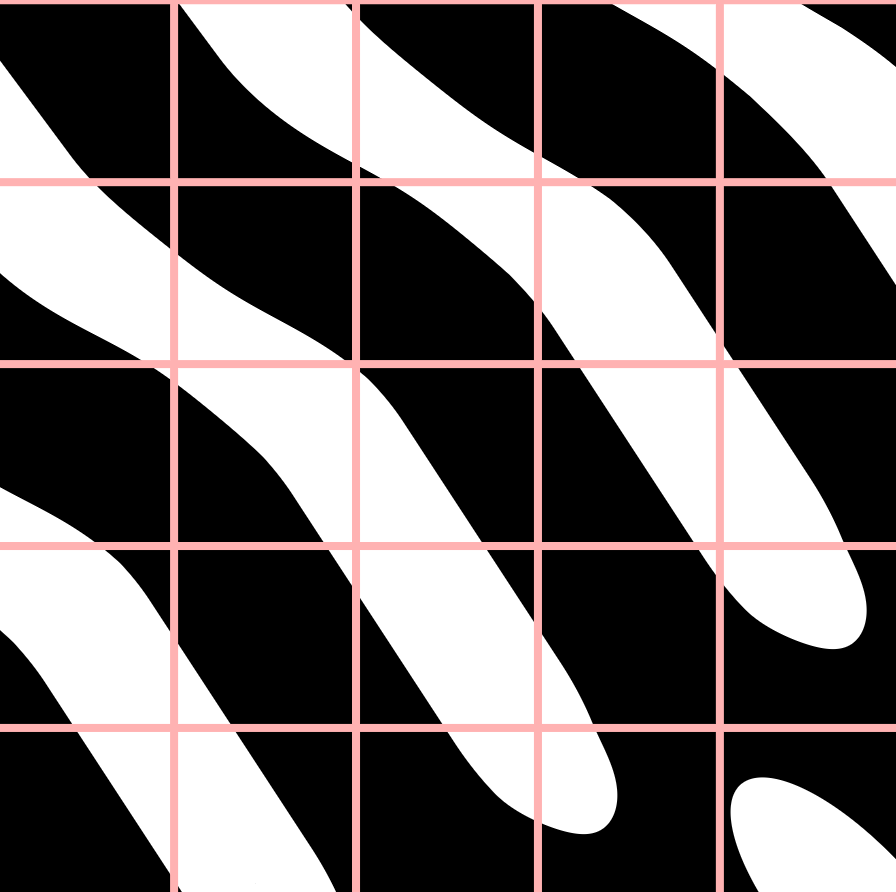
A WebGL 1 fragment shader for this pattern:

```glsl
precision highp float;
uniform vec2 u_resolution;

#define VIEW_HEIGHT 7.66
#define GRID_CELL 1.5623
#define GRID_ORIGIN vec2(1.495, 0.002)
#define GRID_LINE 0.069
#define STRIPE_AXIS vec2(0.596, 0.803)
#define STRIPE_PERIOD 2.666
#define STRIPE_HALF 0.57
#define BEND_DRIFT 0.016
#define INK vec3(0.0)
#define PAPER vec3(1.0)
#define GRID_PINK vec3(1.0, 0.698, 0.698)

float coverage(float dist, float pixel) {
  return clamp(0.5 - dist / pixel, 0.0, 1.0);
}

// Nearest repeat of a coordinate, centred on zero
float centredRepeat(float x, float period) {
  return x - period * floor(x / period + 0.5);
}

// Approximate distance to an ellipse
float ellipseDistance(vec2 p, vec2 radii) {
  float k0 = length(p / radii);
  float k1 = length(p / (radii * radii));
  return k0 * (k0 - 1.0) / max(k1, 0.001);
}

// Wavy stripes that end in rounded tips
float wavyStripes(float along, float across) {
  // The bend slides along the stripes from one repeat to the next
  float drift = across + 1.5;
  float bendAt = along - BEND_DRIFT * drift * drift;
  float centre = -0.88 + 0.96 * smoothstep(1.4, 4.9, bendAt)
               - 0.06 * max(along - 4.5, 0.0)
               + 0.10 * smoothstep(8.0, 8.8, along);
  float waist = (bendAt - 3.2) / 0.7;
  float halfWidth = STRIPE_HALF - 0.08 * exp(-waist * waist);
  float side = centredRepeat(across - centre, STRIPE_PERIOD);
  float tip = max(along - 7.44, 0.0);
  return ellipseDistance(vec2(side, tip), vec2(halfWidth, 1.36));
}

// Next row of stripes, starting in the gaps of the first
float interleavedStripes(float along, float across) {
  float centre = 1.13 + 0.08 * (along - 9.45);
  float side = centredRepeat(across - centre, STRIPE_PERIOD);
  float tip = max(10.7 - along, 0.0);
  return ellipseDistance(vec2(side, tip), vec2(STRIPE_HALF, 1.5));
}

float gridDistance(vec2 p) {
  vec2 cell = abs(mod(p - GRID_ORIGIN + 0.5 * GRID_CELL, GRID_CELL) - 0.5 * GRID_CELL);
  return min(cell.x, cell.y) - 0.5 * GRID_LINE;
}

void main() {
  // Position measured from the top left, y downwards
  float pixel = VIEW_HEIGHT / u_resolution.y;
  vec2 p = vec2(gl_FragCoord.x, u_resolution.y - gl_FragCoord.y) * pixel;

  // Stripe frame: along the stripes and across them
  float along = dot(p, STRIPE_AXIS);
  float across = dot(p, vec2(STRIPE_AXIS.y, -STRIPE_AXIS.x));
  float stripes = min(wavyStripes(along, across), interleavedStripes(along, across));

  vec3 colour = mix(INK, PAPER, coverage(stripes, pixel));
  colour = mix(colour, GRID_PINK, coverage(gridDistance(p), pixel));
  gl_FragColor = vec4(colour, 1.0);
}
```
